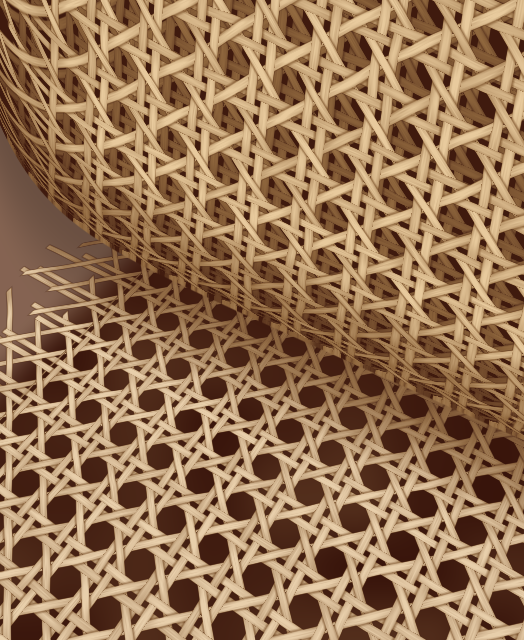
Give the GLSL for this texture, as a Shadertoy shader.

```glsl
// Octagonal cane webbing: a flat sheet in perspective with a roll of the same weave lying over it.
#define PAIR_OFFSET 0.13     // paired strands, distance from the cell line
#define PAIR_HALF 0.083      // half width of a paired strand
#define DIAG_HALF 0.075      // half width of a diagonal strand
#define ROLL_RADIUS 0.65
#define ROLL_CELL 0.099      // weave period around the roll
#define SHEET_FRAY -3.6      // cell column where the sheet edge unravels
#define ROLL_FRAY 1.0        // cell column where the roll edge unravels
#define DARK vec3(0.17, 0.03, 0.01)
#define MID vec3(0.56, 0.41, 0.26)
#define LIGHT vec3(0.91, 0.81, 0.67)
#define FLOOR_COLOR vec3(0.52, 0.39, 0.32)

float hash(vec2 p) {
    p = fract(p * vec2(0.1031, 0.1137) + 0.37);
    p += dot(p, p.yx + 33.33);
    return fract((p.x + p.y) * p.x * 17.3);
}

float noise(vec2 p) {
    vec2 i = floor(p), f = fract(p);
    f = f * f * (3.0 - 2.0 * f);
    return mix(mix(hash(i), hash(i + vec2(1, 0)), f.x),
               mix(hash(i + vec2(0, 1)), hash(i + vec2(1, 1)), f.x), f.y);
}

// Tone ramp from deep shadow to lit cane
vec3 caneColor(float s) {
    return mix(mix(DARK, MID, clamp(2.0 * s, 0.0, 1.0)), LIGHT, clamp(2.0 * s - 1.0, 0.0, 1.0));
}

// Lays one strand into w = (shade, coverage, height); t is -1..1 across it
void layStrand(inout vec3 w, float t, float along, float id, float z, float keep, float aa) {
    float across = abs(t);
    float above = smoothstep(-0.15, 0.15, z - w.z);
    float cover = keep * (1.0 - smoothstep(1.0 - aa, 1.0 + aa, across));
    float contact = keep * (1.0 - smoothstep(0.9, 1.7, across)) * above;
    float grain = noise(vec2(along * 3.0, t * 4.0 + id * 7.0)) - 0.5;
    float shade = (0.96 - 0.24 * pow(across, 3.0)) * (0.86 + 0.14 * hash(vec2(id, 4.7)));
    shade += 0.12 * grain + 0.07 * z;
    w.x *= 1.0 - 0.4 * contact;
    w.x = mix(w.x, shade, cover * above);
    w.z = mix(w.z, z, cover * above);
    w.y = max(w.y, cover);
}

// One or both strands of a pair, and where a loose end stops
float looseEnd(float x, float id, float fray) {
    float end = fray - 0.6 - 2.3 * hash(vec2(id, 9.1));
    return smoothstep(end - 0.04, end + 0.04, x);
}

// Six-way weave with holes at cell centres; returns (shade, coverage)
vec2 weave(vec2 p, float fray, float aa) {
    vec3 w = vec3(0.0, 0.0, -3.0);
    // Paired strands along both cell axes
    for (int k = 0; k < 2; k++) {
        vec2 q = k == 0 ? p : p.yx;
        float cell = floor(q.y + 0.5), local = q.y - cell;
        float side = local < 0.0 ? -1.0 : 1.0;
        float id = cell * 2.0 + side * 0.5 + float(k) * 57.0;
        float z = (k == 0 ? 0.7 : -0.7) * side * sin(6.2832 * q.x);
        float keep = k == 0 ? looseEnd(p.x, id, fray) : smoothstep(fray - 0.05, fray + 0.05, p.x);
        layStrand(w, (abs(local) - PAIR_OFFSET) / PAIR_HALF, q.x, id, z, keep, aa / PAIR_HALF);
    }
    // Single diagonals, passing over one axis and under the other
    for (int k = 0; k < 2; k++) {
        float dir = k == 0 ? 1.0 : -1.0;
        float c = p.x + dir * p.y - 0.5;
        float cell = floor(c + 0.5);
        float id = cell + 113.0 + float(k) * 71.0;
        float z = dir * 1.2 * cos(6.2832 * p.x);
        layStrand(w, (c - cell) * 0.7071 / DIAG_HALF, p.x - dir * p.y, id, z,
                  looseEnd(p.x, id, fray), aa / DIAG_HALF);
    }
    return w.xy;
}

float footprint(vec2 p) {
    return min(0.35 * (fwidth(p.x) + fwidth(p.y)), 0.07);
}

void mainImage(out vec4 fragColor, in vec2 fragCoord) {
    vec2 uv = fragCoord / iResolution.y;
    float edge = 0.68 - 0.45 * uv.x + 0.125 * exp(-uv.x / 0.07);
    float rise = (uv.y - edge) * 0.91;

    // Flat sheet: undo its perspective to reach cell coordinates
    mat3 view = mat3(0.0469, -0.0400, -0.0245,
                     0.0482, 0.0615, 0.0345,
                     0.3698, 0.4414, 1.0);
    vec3 h = inverse(view) * vec3(uv, 1.0);
    vec2 flatCell = h.xy / h.z + 0.5;
    float flatAA = footprint(flatCell);
    flatCell += 0.05 * (vec2(noise(flatCell * 1.3), noise(flatCell * 1.3 + 40.0)) - 0.5);
    vec2 sheet = weave(flatCell, SHEET_FRAY + 0.5, flatAA);
    float shadow = mix(0.5, 1.0, smoothstep(-0.01, 0.17, -rise));
    float floorTone = 0.06 + 0.14 * noise(uv * 9.0) * shadow;
    vec3 ground = mix(FLOOR_COLOR * (0.6 + 0.4 * shadow), caneColor(floorTone),
                      smoothstep(SHEET_FRAY - 1.0, SHEET_FRAY + 0.6, flatCell.x));
    vec3 color = mix(ground, caneColor(sheet.x * shadow), sheet.y);

    // Roll: wrap the weave around a cylinder resting along the edge curve
    float d = max(rise, 0.002);
    float turn = acos(clamp(1.0 - d / ROLL_RADIUS, -0.99, 0.99));
    vec2 rollCell = vec2(uv.x / (0.07 + 0.012 * uv.x) / (1.0 + 0.25 * d),
                         turn * ROLL_RADIUS / ROLL_CELL + 0.3);
    float rollAA = footprint(rollCell);
    rollCell += 0.07 * (vec2(noise(rollCell * 1.3), noise(rollCell * 1.3 + 70.0)) - 0.5);
    vec2 outer = weave(rollCell, ROLL_FRAY, rollAA);
    vec2 inner = weave(rollCell * 1.04 + vec2(0.38, 0.43), ROLL_FRAY - 1.0, rollAA);
    float light = mix(0.6, 1.0, smoothstep(0.0, 0.15, d)) * mix(0.87, 1.0, smoothstep(0.0, 0.2, uv.x));
    vec3 roll = mix(caneColor(0.1), caneColor(inner.x * light * 0.5), inner.y);
    roll = mix(roll, caneColor(outer.x * light), outer.y) * vec3(1.0, 0.98, 0.92);

    float soft = 1.0 / iResolution.y;
    color = mix(color, roll, smoothstep(-soft, soft, rise));
    fragColor = vec4(color, 1.0);
}
```
